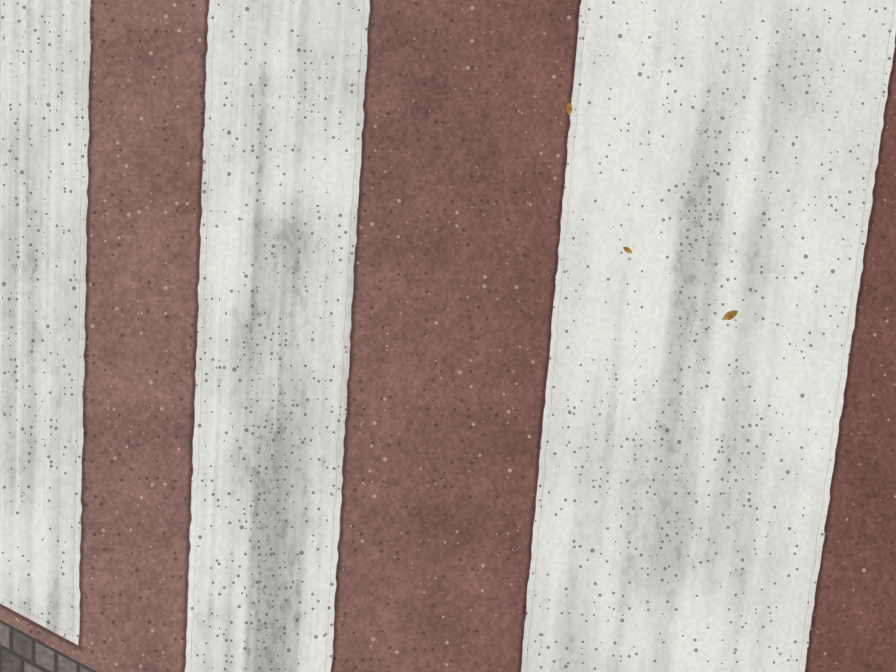
This texture is drawn by a Shadertoy shader. Its source:

```glsl
// Perspective of the stripes: x = (START + STEP * k) / (1 - GROWTH * k), bottom and top
const vec2 START = vec2(0.1163, 0.1354);
const vec2 STEP = vec2(0.1309, 0.1422);
const vec2 GROWTH = vec2(0.1164, 0.1187);
const float PAINT_WIDTH = 1.022;               // in units of k, period is 2
const vec3 STRIPE_WEAR = vec3(0.75, 1.0, 0.62); // left to right
const vec3 PAINT = vec3(0.90, 0.90, 0.875);
const vec3 PAINT_WORN = vec3(0.64, 0.635, 0.62);
const vec3 PIT = vec3(0.36, 0.35, 0.34);
const vec3 RED_NEAR = vec3(0.465, 0.325, 0.30);
const vec3 RED_FAR = vec3(0.53, 0.41, 0.385);
const vec3 GRIT_LIGHT = vec3(0.78, 0.68, 0.62);
const vec3 GRIT_DARK = vec3(0.30, 0.24, 0.235);
const vec3 BRICK = vec3(0.47, 0.44, 0.41);
const vec3 MORTAR = vec3(0.31, 0.29, 0.27);
const vec3 LEAF = vec3(0.62, 0.47, 0.27);
// Leaves: centre, half length, angle
const vec4 LEAVES[3] = vec4[3](vec4(0.934, 0.628, 0.008, 2.6),
                               vec4(1.087, 0.531, 0.013, 0.5),
                               vec4(0.847, 0.838, 0.010, 1.6));

float hash(vec2 p) {
    vec3 q = fract(vec3(p.xyx) * 0.1031);
    q += dot(q, q.yzx + 33.33);
    return fract((q.x + q.y) * q.z);
}

float noise(vec2 p) {
    vec2 i = floor(p), f = fract(p);
    f = f * f * (3.0 - 2.0 * f);
    return mix(mix(hash(i), hash(i + vec2(1, 0)), f.x),
               mix(hash(i + vec2(0, 1)), hash(i + vec2(1, 1)), f.x), f.y);
}

float fbm(vec2 p) {
    float sum = 0.0, amp = 0.533;
    for (int i = 0; i < 4; i++) {
        sum += amp * noise(p);
        p = p * 2.03 + 17.3;
        amp *= 0.5;
    }
    return sum;
}

// Coverage of one jittered dot per cell, present with the given chance
float specks(vec2 p, float cells, float chance, float radius, float seed, float px) {
    vec2 cell = floor(p * cells), key = cell + seed;
    vec2 jitter = 0.25 + 0.5 * vec2(hash(key + 11.7), hash(key + 47.1));
    float r = radius * (0.5 + hash(key + 83.9));
    float d = length(p - (cell + jitter) / cells) - r;
    return step(hash(key), chance) * smoothstep(0.7 * px, -0.7 * px, d);
}

vec3 redSurface(vec2 p, float px) {
    vec3 col = mix(RED_FAR, RED_NEAR, smoothstep(0.1, 1.2, p.x));
    float grain = 0.6 * noise(p * 230.0) + 0.4 * noise(p * 110.0) - 0.5;
    col *= 1.0 + 0.26 * grain + 0.22 * (fbm(p * 14.0) - 0.5);
    col = mix(col, GRIT_DARK, 0.55 * specks(p, 75.0, 0.22, 0.002, 5.0, px));
    col = mix(col, GRIT_LIGHT, 0.65 * specks(p, 55.0, 0.10, 0.0021, 90.0, px));
    return mix(col, GRIT_LIGHT, 0.4 * specks(p, 95.0, 0.08, 0.0014, 150.0, px));
}

vec3 paintSurface(vec2 p, float k, float across, float stripeWear, float px) {
    // Long streaks, broad blotches and a worn wheel path down the middle
    float streak = fbm(vec2(k * 13.0, p.y * 1.6));
    float blotch = fbm(p * vec2(10.0, 7.0) + 3.7);
    float path = 0.45 + 0.55 * smoothstep(0.0, 0.35, 0.5 - abs(across));
    float wear = stripeWear * path * smoothstep(0.28, 0.80, 0.5 * streak + 0.5 * blotch);
    float grain = noise(p * 210.0);
    float scuff = smoothstep(0.50, 0.80, fbm(p * vec2(95.0, 60.0)));
    vec3 col = mix(PAINT, PAINT_WORN, clamp(0.85 * wear + 0.55 * wear * scuff, 0.0, 1.0));
    col *= 1.0 + 0.05 * (grain - 0.5) - 0.04 * streak;
    float pits = specks(p, 100.0, 0.08 + 0.5 * wear, 0.0016, 21.0, px);
    pits = max(pits, specks(p, 48.0, 0.07 + 0.2 * wear, 0.0022, 63.0, px));
    return mix(col, PIT, 0.6 * pits);
}

vec3 brickSurface(vec2 p) {
    vec2 q = p * vec2(30.0, 26.0) + vec2(0.0, p.x * 14.0);
    q.x += 0.5 * mod(floor(q.y), 2.0);
    vec2 edge = 0.5 - abs(fract(q) - 0.5);
    vec3 col = BRICK * (0.8 + 0.25 * hash(floor(q)) + 0.2 * (noise(p * 180.0) - 0.5));
    return mix(MORTAR, col, smoothstep(0.04, 0.14, min(edge.x, edge.y)));
}

void mainImage(out vec4 fragColor, in vec2 fragCoord) {
    vec2 p = fragCoord / iResolution.y;
    float px = 1.0 / iResolution.y;

    // Stripe coordinate k and signed distance into the paint
    float a = mix(START.x, START.y, p.y), b = mix(STEP.x, STEP.y, p.y);
    float c = mix(GROWTH.x, GROWTH.y, p.y);
    float depth = b + c * p.x;
    float k = (p.x - a) / depth;
    float phase = k + 0.5 * PAINT_WIDTH + 1.0;
    float across = mod(phase, 2.0) - 1.0;
    int stripe = clamp(int(floor(phase * 0.5)), 0, 2);
    float inside = (0.5 * PAINT_WIDTH - abs(across)) * depth * depth / (b + c * a);
    inside += 0.003 * (noise(p * 70.0) - 0.5);

    // Kerb cuts the lower left corner
    float kerb = p.y - 0.102 + 0.537 * p.x;
    inside = min(inside, kerb * 0.88);

    // Paint on red ground, with a dark rim and a faint inner ridge
    vec3 red = redSurface(p, px);
    red *= 1.0 - 0.28 * smoothstep(0.006, 0.0, abs(inside + 0.002));
    vec3 paint = paintSurface(p, k, across, STRIPE_WEAR[stripe], px);
    paint *= 1.0 - 0.07 * smoothstep(0.002, 0.0, abs(inside - 0.009));
    vec3 col = mix(red, paint, smoothstep(-px, px, inside));
    col = mix(col, brickSurface(p), smoothstep(px, -px, kerb + 0.024));

    // Fallen leaves
    for (int i = 0; i < 3; i++) {
        vec4 leaf = LEAVES[i];
        vec2 axis = vec2(cos(leaf.w), sin(leaf.w)), d = p - leaf.xy;
        vec2 q = vec2(dot(d, axis), dot(d, vec2(-axis.y, axis.x)));
        float shape = abs(q.y) - 0.45 * leaf.z * (1.0 - q.x * q.x / (leaf.z * leaf.z));
        vec3 tint = LEAF * (0.8 + 0.4 * noise(p * 160.0));
        col = mix(col, tint, smoothstep(px, -px, shape));
    }
    fragColor = vec4(col, 1.0);
}
```
